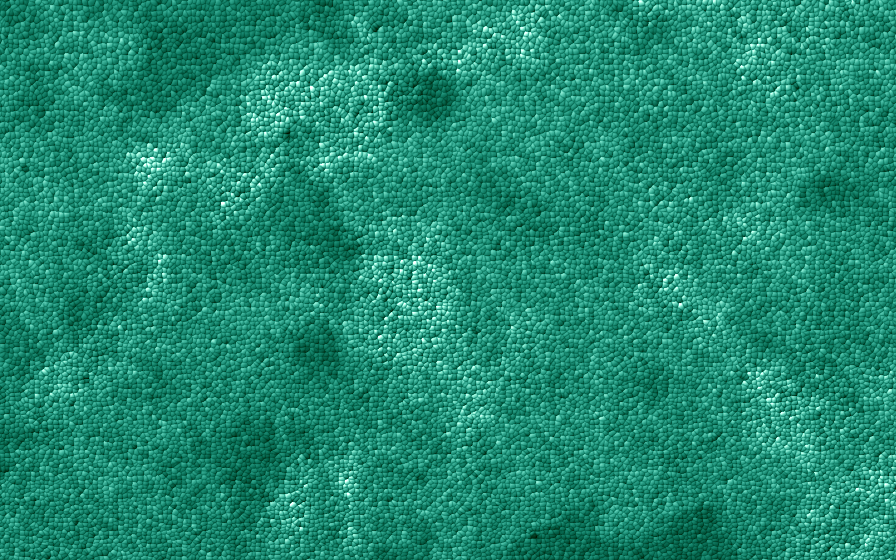
Write a Shadertoy shader that draws this texture.

```glsl
// Green pebbled leather: tiny domed Voronoi grains lit from the upper left,
// stained by ragged dark blotches and soft pale scuffs made of fractal noise.
// A single tone value is finally tinted from deep to pale sea green.

vec2 hash22(vec2 p) {
    vec3 q = fract(p.xyx * vec3(0.1031, 0.1030, 0.0973));
    q += dot(q, q.yzx + 33.33);
    return fract((q.xx + q.yz) * q.zy);
}

float valueNoise(vec2 p) {
    vec2 cell = floor(p), f = fract(p);
    f = f * f * (3.0 - 2.0 * f);
    float low = mix(hash22(cell).x, hash22(cell + vec2(1, 0)).x, f.x);
    float high = mix(hash22(cell + vec2(0, 1)).x, hash22(cell + vec2(1, 1)).x, f.x);
    return mix(low, high, f.y);
}

float fbm(vec2 p) {
    float sum = 0.0, weight = 0.5;
    for (int octave = 0; octave < 5; octave++) {
        sum += weight * valueNoise(p);
        p = mat2(1.6, 1.2, -1.2, 1.6) * p + 17.3;
        weight *= 0.52;
    }
    return sum;
}

// Lit relief of one leather pebble, centred near zero
float grain(vec2 p) {
    vec2 cell = floor(p), toNearest = vec2(0);
    float nearest = 9.0, second = 9.0, shade = 0.0;
    for (int y = -1; y <= 1; y++)
    for (int x = -1; x <= 1; x++) {
        vec2 id = cell + vec2(x, y);
        vec2 jitter = hash22(id);
        vec2 offset = p - id - 0.1 - 0.8 * jitter;
        float d = length(offset);
        if (d < nearest) {
            second = nearest;
            nearest = d;
            toNearest = offset;
            shade = hash22(id + 71.0).y;
        } else {
            second = min(second, d);
        }
    }
    float crease = smoothstep(0.0, 0.4, second - nearest);
    return 0.25 * dot(toNearest, vec2(-0.6, 0.8))
         + 0.13 * (crease - 0.62) + 0.17 * (shade - 0.5);
}

// Small round pits, present in only a few cells
float pits(vec2 p) {
    vec2 cell = floor(p);
    vec2 rnd = hash22(cell + 5.0);
    float d = length(fract(p) - 0.25 - 0.5 * rnd);
    return step(0.93, hash22(cell + 43.0).x) * (1.0 - smoothstep(0.04, 0.13, d));
}

vec3 leatherTint(float green) {
    float x = max(green - 0.38, -0.12);
    float red = 0.02 + 0.3 * x + 1.25 * x * x;
    return vec3(red, green, green - 0.095);
}

void mainImage(out vec4 fragColor, in vec2 fragCoord) {
    vec2 p = fragCoord / iResolution.y;

    // Large stains, with slightly warped outlines
    vec2 warp = vec2(fbm(p * 6.0 + 3.0), fbm(p * 6.0 + 29.0)) - 0.5;
    vec2 q = p + 0.09 * warp;
    float dark = smoothstep(0.56, 0.73, fbm(q * vec2(5.5, 6.0) + 11.0));
    float pale = smoothstep(0.54, 0.80, fbm(mat2(0.9, 0.3, -0.4, 0.9) * q * 4.5 + 57.0));
    float mottle = fbm(p * 14.0 + 83.0) - 0.48;
    dark *= 0.6 + 0.4 * smoothstep(0.3, 0.6, fbm(p * 2.5 + 91.0));

    // Grain, finer towards the bottom, averaged over each pixel
    float relief = 0.0;
    for (int i = 0; i < 4; i++) {
        vec2 shift = vec2(i % 2, i / 2) * 0.5 - 0.25;
        vec2 s = (fragCoord + shift) / iResolution.y;
        s += 0.004 * (vec2(valueNoise(s * 45.0), valueNoise(s * 45.0 + 31.0)) - 0.5);
        relief += 0.25 * grain(vec2(114.0 * s.x, s.y * (136.0 - 17.0 * s.y)));
    }
    relief *= 1.08 - 0.25 * dark + 0.6 * pale;

    float tone = relief + 0.13 * mottle + 0.035 * (p.y - 0.5);
    tone += 0.13 * pale - 0.125 * dark - 0.16 * pits(p * 11.0);
    tone += 0.04 * (valueNoise(p * 210.0) - 0.5);

    float green = 0.532 + tone + 0.9 * tone * abs(tone) * step(0.0, tone);
    fragColor = vec4(clamp(leatherTint(green), 0.0, 1.0), 1.0);
}
```
